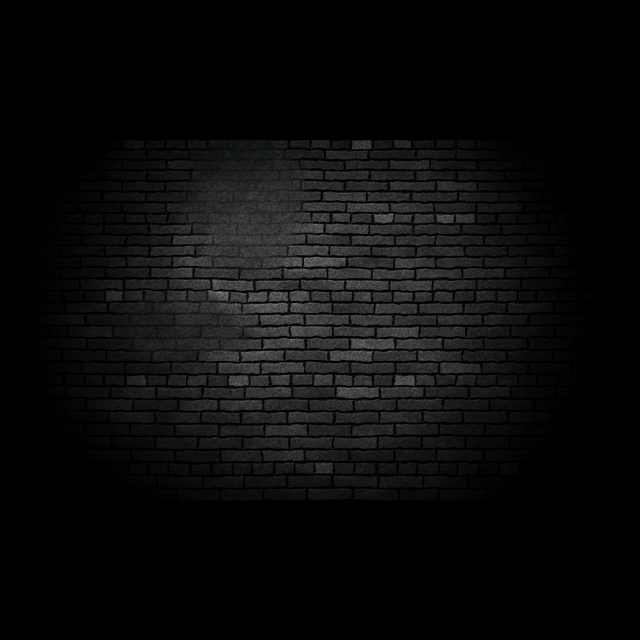
A WebGL 1 fragment shader for this texture:

```glsl
precision highp float;
// Dark painted brick wall in a wide band, lit softly at its centre and fading to black.

#define BAND vec2(0.2174, 0.7812)
#define HEADER_Y 0.5365
#define ROW_PITCH 0.0181
#define ROW_GROWTH 0.000078
#define BRICK_WIDTH 0.0694
#define MORTAR 0.0032
#define LIGHT_CENTRE vec2(0.49, 0.53)
#define LIGHT_RADII vec2(0.48, 0.45)
#define BRIGHTNESS 0.225
#define RELIEF 0.55
#define GRAIN 0.42

uniform vec2 u_resolution;

float hash(vec2 p) {
  vec3 q = fract(vec3(p.xyx) * 0.1031);
  q += dot(q, q.yzx + 33.33);
  return fract((q.x + q.y) * q.z);
}

float noise(vec2 p) {
  vec2 i = floor(p), f = fract(p);
  f = f * f * (3.0 - 2.0 * f);
  return mix(mix(hash(i), hash(i + vec2(1.0, 0.0)), f.x),
             mix(hash(i + vec2(0.0, 1.0)), hash(i + 1.0), f.x), f.y);
}

float fbm(vec2 p) {
  float sum = 0.0, amp = 0.5;
  for (int i = 0; i < 4; i++) {
    sum += amp * noise(p);
    p = p * 2.07 + 17.3;
    amp *= 0.5;
  }
  return sum;
}

float blob(vec2 p, vec2 centre, vec2 radii) {
  return 1.0 - smoothstep(0.65, 1.15, length((p - centre) / radii));
}

// Smeared coating that hides the joints on the left.
float plaster(vec2 p) {
  vec2 w = p + 0.05 * (vec2(fbm(p * 22.0), fbm(p * 22.0 + 40.0)) - 0.47);
  return max(blob(w, vec2(0.385, 0.69), vec2(0.105, 0.125)),
             0.75 * blob(w, vec2(0.28, 0.485), vec2(0.12, 0.06)));
}

// Rows grow taller downwards; every seventh is a course of half bricks.
// Returns height above the mortar and the tone of the brick.
vec2 wall(vec2 p) {
  vec2 w = p + 0.0022 * (vec2(noise(p * 95.0), noise(p * 95.0 + 70.0)) - 0.5);
  w.y += 0.003 * (noise(vec2(p.x * 13.0, p.y * 9.0)) - 0.5);
  float r = (sqrt(ROW_PITCH * ROW_PITCH + 4.0 * ROW_GROWTH * (HEADER_Y - w.y))
             - ROW_PITCH) / (2.0 * ROW_GROWTH);
  float row = floor(r + 0.5);
  float course = mod(row, 7.0);
  float group = floor(row / 7.0);
  bool header = course < 0.5;
  float width = header ? BRICK_WIDTH * 0.465 : BRICK_WIDTH;
  float phase = header ? 0.75 : 0.09 + 0.53 * mod(course, 2.0);
  phase += 0.05 * group + 0.12 * (hash(vec2(row, 8.0)) - 0.5);
  float x = (w.x - 0.3333) / width - phase;
  x += 0.16 * (noise(vec2(x * 0.8, row * 3.7)) - 0.5);
  vec2 id = vec2(floor(x) + 60.0, row + 40.0);
  float bed = (0.5 - abs(r - row)) * (ROW_PITCH + 2.0 * ROW_GROWTH * row);
  float head = (0.5 - abs(fract(x) - 0.5)) * width;
  float chip = 0.0026 * (fbm(p * 170.0) - 0.47);
  float edge = min(bed, head) + chip;
  float face = smoothstep(0.0003, MORTAR, edge);
  float tone = 0.83 + 0.32 * hash(id);
  tone += (header ? 0.6 : 0.25) * step(0.86, hash(id + 19.0));
  return vec2(face, tone);
}

float surface(vec2 p, float coat) {
  float face = mix(wall(p).x, 0.85, coat * 0.8);
  return face * 0.6 + 0.75 * fbm(p * 130.0) + 0.3 * noise(p * 420.0);
}

void main() {
  vec2 uv = gl_FragCoord.xy / u_resolution;
  float px = 1.0 / u_resolution.y;
  float coat = plaster(uv);

  // Brick faces, dark joints and smooth coating
  vec2 brick = wall(uv);
  float face = mix(brick.x, 0.9, coat * 0.8);
  float tone = mix(brick.y, 0.98, coat);
  float shade = tone * mix(0.2, 1.0, face);

  // Raised edges lit from above left
  vec2 toLight = vec2(-0.0006, 0.0019);
  float slope = surface(uv, coat) - surface(uv + toLight, coat);
  shade += RELIEF * slope * mix(1.0, 0.7, coat);
  shade *= 1.0 + GRAIN * (noise(uv * 470.0) - 0.5);
  shade *= 0.7 + 0.6 * fbm(uv * vec2(24.0, 38.0));

  // Oval pool of light with worn, uneven borders
  float reach = length((uv - LIGHT_CENTRE) / LIGHT_RADII);
  reach += 0.14 * (fbm(uv * 9.0) - 0.47);
  float light = 1.0 - smoothstep(0.12, 1.02, reach);
  light *= 1.0 + 0.18 * blob(uv, vec2(0.39, 0.62), vec2(0.14, 0.12));

  float value = BRIGHTNESS * max(shade, 0.0) * light;
  vec3 tint = mix(vec3(0.9, 1.03, 1.02), vec3(1.03, 1.0, 0.985),
                  smoothstep(0.04, 0.2, value));
  tint += 0.07 * (vec3(noise(uv * 310.0), 0.5, noise(uv * 310.0 + 90.0)) - 0.5);
  float band = smoothstep(BAND.x - px, BAND.x + px, uv.y)
             * (1.0 - smoothstep(BAND.y - px, BAND.y + px, uv.y));
  gl_FragColor = vec4(max(value * 1.08 - 0.008, 0.0) * tint * band, 1.0);
}
```
